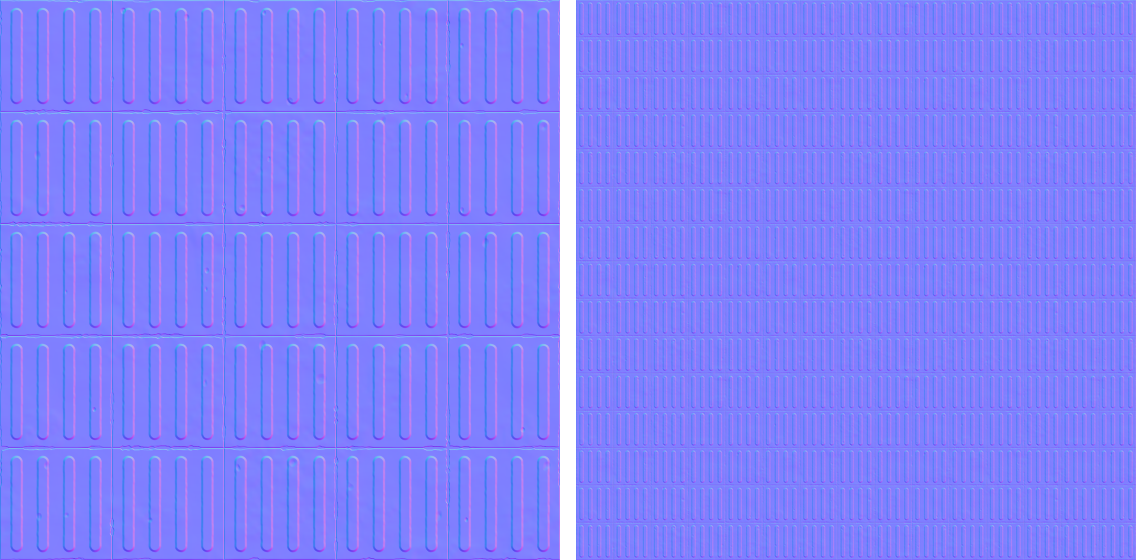
Left: one tile. Right: repeated 3 by 3.
This texture map is drawn by a Shadertoy shader. Its source:

```glsl
const float TILES = 5.0;          // tiles across and down
const float BARS = 4.0;           // raised bars per tile
const float BAR_SPACING = 0.2344; // lengths are in tile units
const float BAR_RADIUS = 0.0586;
const float BAR_HALF_LENGTH = 0.433;
const float BEVEL_WIDTH = 0.024;
const float BAR_HEIGHT = 0.0098;
const float SEAM_WIDTH = 0.011;
const float SEAM_DEPTH = 0.0042;

float hash(vec2 p, float seed) {
    vec3 q = fract(vec3(p.xyx + seed) * vec3(0.1031, 0.1030, 0.0973));
    q += dot(q, q.yzx + 33.33);
    return fract((q.x + q.y) * q.z);
}

// Value noise that wraps after a whole number of cells
float noise(vec2 uv, float period, float seed) {
    vec2 p = uv * period;
    vec2 cell = floor(p);
    vec2 f = p - cell;
    vec2 w = f * f * f * (f * (f * 6.0 - 15.0) + 10.0);
    vec2 lo = mod(cell, period);
    vec2 hi = mod(cell + 1.0, period);
    float bottom = mix(hash(lo, seed), hash(vec2(hi.x, lo.y), seed), w.x);
    float top = mix(hash(vec2(lo.x, hi.y), seed), hash(hi, seed), w.x);
    return mix(bottom, top, w.y);
}

float capsule(vec2 p, float halfLength, float radius) {
    p.y -= clamp(p.y, radius - halfLength, halfLength - radius);
    return length(p) - radius;
}

// Raised bars with rounded ends; p is centred on the tile
float barHeight(vec2 p, float wobble) {
    float middle = 0.5 * (BARS - 1.0);
    float index = clamp(round(p.x / BAR_SPACING + middle), 0.0, BARS - 1.0);
    p.x -= (index - middle) * BAR_SPACING;
    float d = capsule(p, BAR_HALF_LENGTH, BAR_RADIUS) + wobble;
    return BAR_HEIGHT * smoothstep(0.0, BEVEL_WIDTH, -d);
}

// Groove between tiles, widened where the edges are chipped
float seamHeight(vec2 p, vec2 uv) {
    vec2 edge = 0.5 - abs(p);
    float worn = smoothstep(0.5, 0.8, noise(uv, 35.0, 3.0));
    float chip = worn * noise(uv, 170.0, 7.0) * 0.016;
    float d = min(edge.x * 1.15, edge.y) - chip;
    float depth = SEAM_DEPTH * (0.75 + 0.5 * noise(uv, 45.0, 11.0));
    return -depth * (1.0 - smoothstep(0.0, SEAM_WIDTH, d));
}

// Sparse small pits, each kept inside its own cell
float pitHeight(vec2 uv, float cells) {
    vec2 g = uv * cells;
    vec2 id = mod(floor(g), cells);
    vec2 centre = 0.3 + 0.4 * vec2(hash(id, 17.0), hash(id, 23.0));
    vec2 q = fract(g) - centre;
    q.x *= mix(0.9, 1.6, hash(id, 29.0));
    float radius = mix(0.09, 0.2, hash(id, 31.0));
    float d = length(q) + 0.1 * (noise(uv, 100.0, 37.0) - 0.5);
    float present = step(0.9, hash(id, 41.0));
    return -0.0045 * present * (1.0 - smoothstep(0.0, radius, d));
}

// Gentle unevenness with rougher patches
float surfaceHeight(vec2 uv) {
    float rough = smoothstep(0.45, 0.8, noise(uv, 13.0, 43.0));
    float broad = 0.005 * noise(uv, 15.0, 47.0);
    float medium = 0.0025 * noise(uv, 40.0, 53.0) * (0.4 + rough);
    float fine = 0.001 * noise(uv, 95.0, 59.0) * (0.3 + rough);
    return broad + medium + fine;
}

float height(vec2 uv) {
    vec2 p = fract(uv * TILES) - 0.5;
    float wobble = 0.003 * (noise(uv, 150.0, 61.0) - 0.5);
    return barHeight(p, wobble) + seamHeight(p, uv)
         + pitHeight(uv, 20.0) + surfaceHeight(uv);
}

// Slope in tile units, averaged over the given footprint
vec2 slope(vec2 uv, vec2 halfStep) {
    vec2 dx = vec2(halfStep.x, 0.0);
    vec2 dy = vec2(0.0, halfStep.y);
    vec2 rise = vec2(height(uv + dx) - height(uv - dx),
                     height(uv + dy) - height(uv - dy));
    return rise / (2.0 * halfStep * TILES);
}

void mainImage(out vec4 fragColor, in vec2 fragCoord) {
    vec2 uv = fragCoord / iResolution.xy;
    vec2 halfStep = max(0.5 / iResolution.xy, vec2(0.0004));
    vec3 normal = normalize(vec3(-slope(uv, halfStep), 1.0));
    fragColor = vec4(0.5 + 0.5 * normal, 1.0);
}
```
